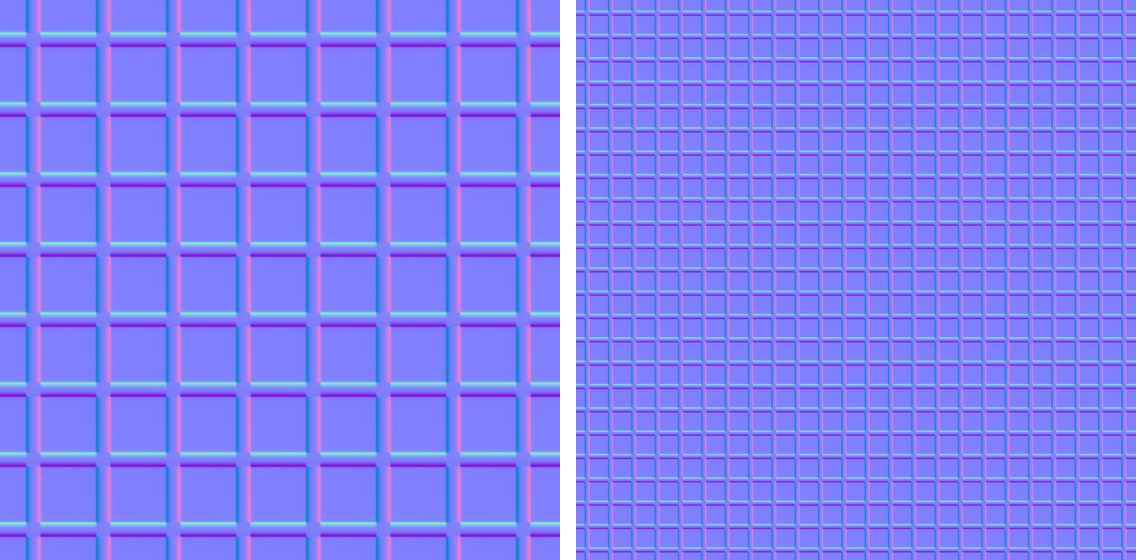
Left: one tile. Right: repeated 3 by 3.
Give the GLSL for this texture map, as a Shadertoy shader.

```glsl
// Sideways lean of a raised rounded bar at signed distance x from its axis
float barLean(float x) {
    float t = abs(x) / 0.091;
    float gap = max(abs(x) - 0.091, 0.0);
    float inside = 0.94 * pow(min(t, 1.0), 1.7);
    float outside = 0.88 * exp(-pow(gap / 0.016, 1.5)) + 0.06 * exp(-gap / 0.08);
    return sign(x) * (t < 1.0 ? inside : outside);
}

// Encoded surface normal of the lattice
vec3 latticeNormal(vec2 uv) {
    vec2 p = fract(uv * 8.0 - vec2(0.476, 0.435) + 0.5) - 0.5;

    // Each bar flattens out where the other one crosses it
    vec2 open = smoothstep(0.08, 0.12, abs(p.yx));
    vec2 lean = vec2(barLean(p.x), barLean(p.y)) * open;

    // Shallow round boss on each crossing
    float boss = 1.0 - smoothstep(0.085, 0.1, length(p));
    lean += boss * p * 0.5;

    lean /= max(1.0, length(lean) / 0.96);
    float up = sqrt(1.0 - dot(lean, lean)) - 0.05 * boss;
    return 0.5 + 0.5 * vec3(lean, up);
}

void mainImage(out vec4 fragColor, in vec2 fragCoord) {
    // Average a 3 by 3 grid of samples to smooth the thin ridges
    vec3 sum = vec3(0.0);
    for (int j = -1; j <= 1; j++) {
        for (int i = -1; i <= 1; i++) {
            vec2 offset = vec2(i, j) / 3.0;
            sum += latticeNormal((fragCoord + offset) / iResolution.xy);
        }
    }
    fragColor = vec4(sum / 9.0, 1.0);
}
```
